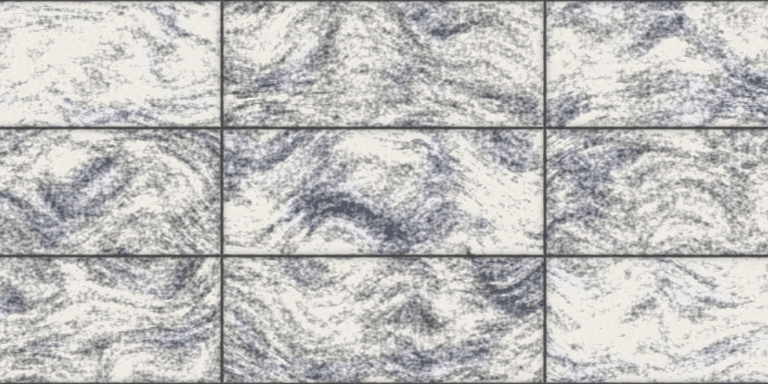
This texture is drawn by a WebGL 1 fragment shader. Its source:

```glsl
precision highp float;
uniform vec2 u_resolution;

const vec2 TILE = vec2(0.841, 0.33333);
const float FIRST_JOINT = 0.578;
const vec3 CREAM = vec3(0.935, 0.925, 0.9);
const vec3 SLATE = vec3(0.36, 0.36, 0.375);
const vec3 BLUE_TINT = vec3(-0.02, -0.01, 0.025);
const vec3 JOINT = vec3(0.27, 0.27, 0.28);

vec2 gradient(vec2 cell) {
  vec3 h = fract(cell.xyx * vec3(0.1031, 0.103, 0.0973));
  h += dot(h, h.yzx + 33.33);
  float angle = 6.28318 * fract((h.x + h.y) * h.z);
  return vec2(cos(angle), sin(angle));
}

float noise(vec2 p) {
  vec2 i = floor(p);
  vec2 f = p - i;
  vec2 w = f * f * f * (f * (f * 6.0 - 15.0) + 10.0);
  vec2 e = vec2(1.0, 0.0);
  float low = mix(dot(gradient(i), f), dot(gradient(i + e), f - e), w.x);
  float high = mix(dot(gradient(i + e.yx), f - e.yx),
                   dot(gradient(i + 1.0), f - 1.0), w.x);
  return mix(low, high, w.y);
}

float fbm(vec2 p) {
  float sum = 0.0;
  float amp = 1.0;
  for (int i = 0; i < 4; i++) {
    sum += amp * noise(p);
    p = mat2(1.94, 0.3, -0.3, 1.94) * p + 17.3;
    amp *= 0.55;
  }
  return sum;
}

// Soft elliptical stain, turned by angle
float stain(vec2 p, vec2 centre, float angle, vec2 size) {
  vec2 d = p - centre;
  float c = cos(angle);
  float s = sin(angle);
  d = vec2(c * d.x + s * d.y, c * d.y - s * d.x) / size;
  return exp(-dot(d, d));
}

// Pigment amount in x, broad cloud in y
vec2 marble(vec2 p, vec2 seed, float pale, float patchy) {
  vec2 q = p + seed;
  vec2 warp = vec2(noise(q * 4.0), noise(q * 4.0 + 31.7));
  vec2 bent = p + 0.13 * warp;
  bent.y += 0.45 * bent.x * bent.x;
  vec2 flow = bent + seed;

  float cloud = fbm(flow * vec2(4.0, 8.0));
  float streak = fbm(flow * vec2(11.0, 34.0) + 5.0);
  float grain = 0.55 * noise(q * vec2(58.0, 76.0))
              + 0.5 * noise(q * vec2(105.0, 125.0) + 9.0);

  vec2 soft = p + 0.09 * warp + 0.025 * streak;
  float blots = stain(soft, vec2(0.12, 0.09), -0.8, vec2(0.1, 0.045))
              + stain(soft, vec2(-0.08, -0.07), -0.25, vec2(0.17, 0.055))
              + stain(soft, vec2(-0.37, 0.1), 0.6, vec2(0.08, 0.05));
  float slash = stain(soft, vec2(-0.35, -0.08), -0.75, vec2(0.13, 0.025));
  float dense = (1.0 - pale) * (1.0 - patchy);

  float pigment = 0.25 + 0.05 * dense - 0.2 * pale - 0.1 * patchy;
  pigment += cloud * mix(0.45, 0.6, patchy) + 0.62 * streak;
  pigment += 0.42 * patchy * blots + 0.35 * dense * slash;
  pigment += grain * mix(0.65, 0.9, smoothstep(0.0, 0.4, pigment));
  return vec2(clamp(pigment, 0.0, 1.0), cloud + patchy * blots);
}

float edgeDistance(vec2 p, vec2 size) {
  vec2 d = 0.5 * size - abs(p);
  return min(d.x, d.y);
}

void main() {
  vec2 p = gl_FragCoord.xy / u_resolution.y;
  float pixel = 1.0 / u_resolution.y;

  // Slab grid, with the side columns cropped by the canvas
  vec2 grid = (p - vec2(FIRST_JOINT - TILE.x, 0.0)) / TILE;
  vec2 tile = floor(grid);
  vec2 local = (fract(grid) - 0.5) * TILE;

  // Slab kind and orientation
  float pale = step(1.5, abs(tile.x - tile.y));
  float patchy = step(abs(tile.x - tile.y), 0.5) * step(0.5, tile.x);
  float upright = step(0.5, tile.y);
  float middle = step(abs(tile.x - 1.0), 0.5);
  vec2 flip = vec2(2.0 * upright * middle - 1.0, 2.0 * upright - 1.0);
  vec2 seed = 13.7 + tile * vec2(7.31, 11.17);

  vec2 stone = marble(local * flip, seed, pale, patchy);
  vec3 color = mix(CREAM, SLATE, stone.x);
  color += BLUE_TINT * smoothstep(0.0, 0.5, stone.y);
  color += 0.025 * noise(p * 90.0);

  // Worn edges and dark joints
  float edge = edgeDistance(local, TILE);
  float worn = edge + 0.0012 * noise(p * 45.0);
  color *= 1.0 - 0.4 * exp(-max(worn, 0.0) / 0.006);
  float joint = 1.0 - smoothstep(0.001, 0.0035 + pixel, worn);
  color = mix(color, JOINT, 0.85 * joint);

  gl_FragColor = vec4(color, 1.0);
}
```
